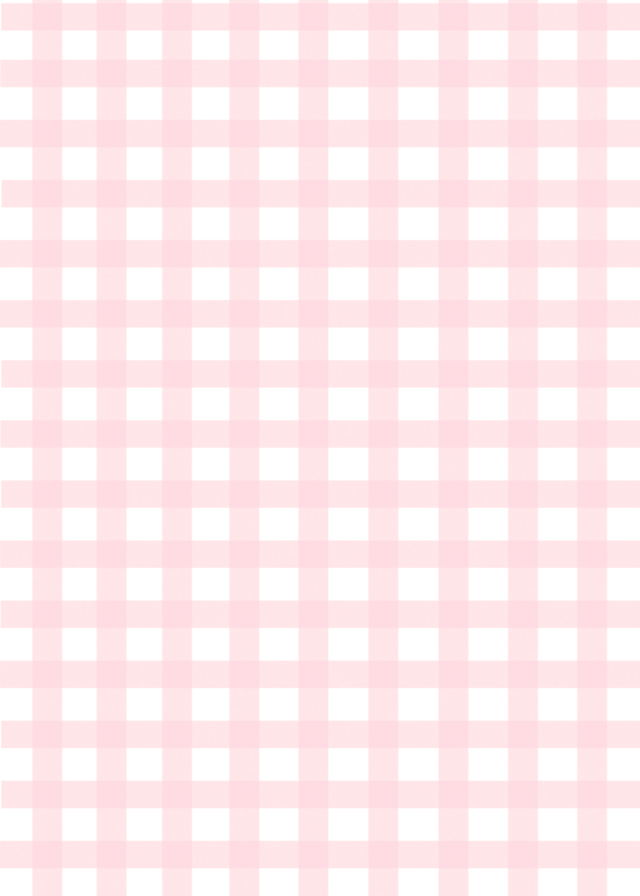
Write a Shadertoy shader that draws this pattern.

```glsl
// Pale pink gingham: nine uneven vertical bands crossing fifteen horizontal ones.

float hash(vec2 p) {
    return fract(sin(dot(p, vec2(127.1, 311.7))) * 43758.5453);
}

// Coverage of a soft-edged band, given the distance from its centre line.
float band(float dist, float halfWidth, float soft) {
    return 1.0 - smoothstep(-soft, soft, abs(dist) - halfWidth);
}

// Vertical bands: even spacing, bowed left towards the middle.
float columns(float x, float soft) {
    float cover = 0.0;
    for (int i = 0; i < 9; i++) {
        float t = float(i) / 8.0;
        float bow = 0.0099 * sin(3.14159 * t) + 0.0031 * sin(6.28318 * t);
        float centre = 0.0739 + 0.8513 * t - bow;
        cover = max(cover, band(x - centre, 0.0233, soft));
    }
    return cover;
}

// Horizontal bands: the top one sits slightly low, and left ends are ragged.
float rows(vec2 uv, vec2 soft) {
    float row = clamp(round((uv.y - 0.0462) / 0.06706), 0.0, 14.0);
    float centre = 0.0462 + 0.06706 * row - 0.0039 * step(13.5, row);
    float start = 0.004 * hash(vec2(row, 3.0)) - 0.001;
    float leftEnd = smoothstep(-soft.x, soft.x, uv.x - start);
    return band(uv.y - centre, 0.0153, soft.y) * leftEnd;
}

void mainImage(out vec4 fragColor, in vec2 fragCoord) {
    vec2 uv = fragCoord / iResolution.xy;
    vec2 soft = max(0.7 / iResolution.xy, vec2(0.0016, 0.0011));

    float vertical = columns(uv.x, soft.x);
    float horizontal = rows(uv, soft);

    // One layer tints the white ground; a second deepens the crossing.
    vec3 color = mix(vec3(1.0), vec3(1.0, 0.90, 0.91), max(vertical, horizontal));
    color = mix(color, vec3(1.0, 0.86, 0.89), vertical * horizontal);

    // Faint mottling inside the dyed areas.
    float grain = hash(floor(uv * vec2(274.0, 384.0))) - 0.5;
    color.gb += 0.006 * grain * max(vertical, horizontal);

    fragColor = vec4(color, 1.0);
}
```
